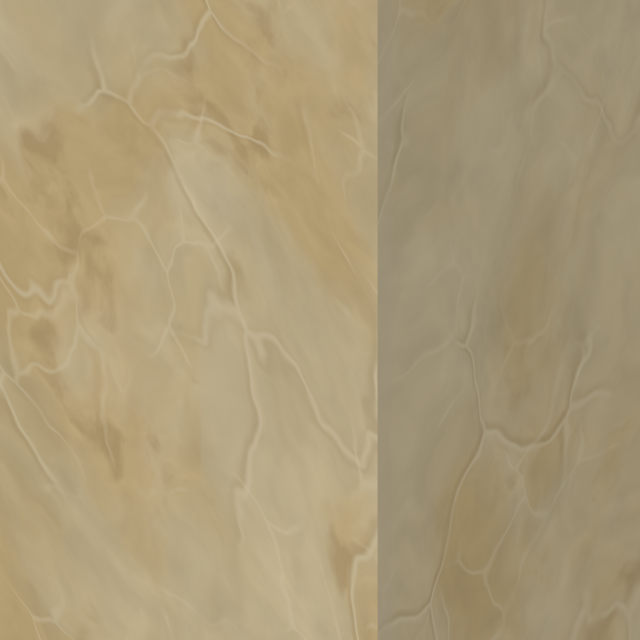
Give the GLSL for this texture, as a WebGL 1 fragment shader.

```glsl
precision highp float;
// Two slabs of beige marble, a light one and a shaded one, meeting at an upright seam.
// Warped noise gives clouds, ochre stains and flecks along a slanted grain;
// stretched cellular noise gives the broad facets and the thin pale veins.

uniform vec2 u_resolution;

// Layout
const float SEAM_X = 0.59;
const float SHADE = 0.84;                        // brightness of the right slab
const float RIM_WIDTH = 0.028;                   // greyer strip beside the seam
const float JOINT_X = 0.314;                     // faint break inside the left slab
const vec2 LEFT_GRAIN = vec2(-0.42, 0.907);
const vec2 RIGHT_GRAIN = vec2(0.24, 0.971);

// Structure
const float GRAIN_STRETCH = 0.45;
const float WARP = 0.17;
const float FACET_SCALE = 3.2;
const float VEIN_SCALE = 5.5;
const float HAIR_SCALE = 12.0;
const float VEIN_WIDTH = 0.009;
const vec2 RELIEF = vec2(0.006, -0.002);         // offset of the vein shadow

// Colours
const vec3 CREAM = vec3(0.745, 0.685, 0.550);
const vec3 SAND = vec3(0.695, 0.630, 0.485);
const vec3 OCHRE = vec3(0.705, 0.605, 0.420);
const vec3 BROWN = vec3(0.580, 0.490, 0.345);
const vec3 PALE = vec3(0.790, 0.740, 0.620);
const vec3 GREY = vec3(0.715, 0.670, 0.560);

vec2 hash2(vec2 p) {
  p = vec2(dot(p, vec2(127.1, 311.7)), dot(p, vec2(269.5, 183.3)));
  return fract(sin(p) * 43758.5);
}

float valueNoise(vec2 p) {
  vec2 i = floor(p), f = fract(p);
  f = f * f * (3.0 - 2.0 * f);
  float low = mix(hash2(i).x, hash2(i + vec2(1.0, 0.0)).x, f.x);
  float high = mix(hash2(i + vec2(0.0, 1.0)).x, hash2(i + 1.0).x, f.x);
  return mix(low, high, f.y);
}

float fbm(vec2 p) {
  float sum = 0.0, amp = 0.5;
  for (int i = 0; i < 5; i++) {
    sum += amp * valueNoise(p);
    p = mat2(1.6, 1.2, -1.2, 1.6) * p + 7.3;
    amp *= 0.5;
  }
  return sum / 0.97;
}

// x: distance to the nearest cell border, y: random tone of the cell
vec2 cells(vec2 p) {
  vec2 base = floor(p);
  float nearest = 8.0, second = 8.0, tone = 0.0;
  for (int j = -1; j <= 1; j++) {
    for (int i = -1; i <= 1; i++) {
      vec2 cell = base + vec2(float(i), float(j));
      vec2 h = hash2(cell);
      float d = length(cell + h - p);
      if (d < nearest) {
        second = nearest;
        nearest = d;
        tone = fract(h.x * 7.0 + h.y * 3.0);
      } else {
        second = min(second, d);
      }
    }
  }
  return vec2(second - nearest, tone);
}

float vein(vec2 p, float scale, float width) {
  return 1.0 - smoothstep(0.0, width * scale, cells(p * scale).x);
}

vec3 marble(vec2 p, vec2 grain, float seed) {
  // Grain frame: x across, y along
  vec2 g = vec2(dot(p, vec2(grain.y, -grain.x)), dot(p, grain) * GRAIN_STRETCH) + seed;
  vec2 w = g + WARP * (vec2(fbm(g * 5.0), fbm(g * 5.0 + 9.0)) - 0.5);

  // Clouds and facets
  float cloud = fbm(w * 6.0 + 3.0);
  float stain = fbm(w * 7.0 + 21.0);
  float patches = fbm(w * 18.0 + 5.0);
  vec2 facet = cells(w * FACET_SCALE);
  vec3 col = mix(CREAM, SAND, smoothstep(0.3, 0.72, cloud));
  col = mix(col, SAND, 0.45 * facet.y * smoothstep(0.0, 0.12, facet.x));
  col = mix(col, OCHRE, 0.6 * smoothstep(0.48, 0.75, stain));
  col = mix(col, GREY, 0.5 * smoothstep(0.5, 0.25, stain));

  // Mottling and brown flecks
  col *= 1.0 + 0.12 * (patches - 0.5) + 0.07 * (fbm(w * 50.0) - 0.5);
  float fleck = smoothstep(0.56, 0.78, patches) * smoothstep(0.42, 0.62, stain);
  col = mix(col, BROWN, 0.5 * fleck);

  // Veins, broken up along their length, with a soft shadow on one side
  float broken = smoothstep(0.42, 0.64, fbm(g * 8.0 + 40.0));
  float hairBroken = smoothstep(0.48, 0.68, fbm(g * 11.0 + 60.0));
  float shadow = vein(w + RELIEF, VEIN_SCALE, VEIN_WIDTH * 1.8);
  col = mix(col, BROWN, 0.28 * shadow * broken);
  col = mix(col, PALE, 0.6 * vein(w, VEIN_SCALE, VEIN_WIDTH) * broken);
  return mix(col, PALE, 0.4 * vein(w + 4.0, HAIR_SCALE, VEIN_WIDTH * 0.7) * hairBroken);
}

void main() {
  vec2 p = gl_FragCoord.xy / u_resolution;
  float pixel = 1.0 / u_resolution.x;

  // Left slab with its faint inner joint
  vec3 left = marble(p, LEFT_GRAIN, 2.0);
  float joint = smoothstep(JOINT_X - pixel, JOINT_X + pixel, p.x) * smoothstep(0.2, 0.0, p.x - JOINT_X);
  joint *= smoothstep(0.15, 0.3, p.y) * smoothstep(0.65, 0.45, p.y);
  left = mix(left, GREY, 0.3 * joint);

  // Right slab with a greyer rim
  vec3 right = marble(p, RIGHT_GRAIN, 31.0);
  right = SHADE * mix(right, GREY, 0.5 * smoothstep(RIM_WIDTH, RIM_WIDTH * 0.6, p.x - SEAM_X));

  float side = smoothstep(SEAM_X - pixel, SEAM_X + pixel, p.x);
  gl_FragColor = vec4(mix(left, right, side), 1.0);
}
```
